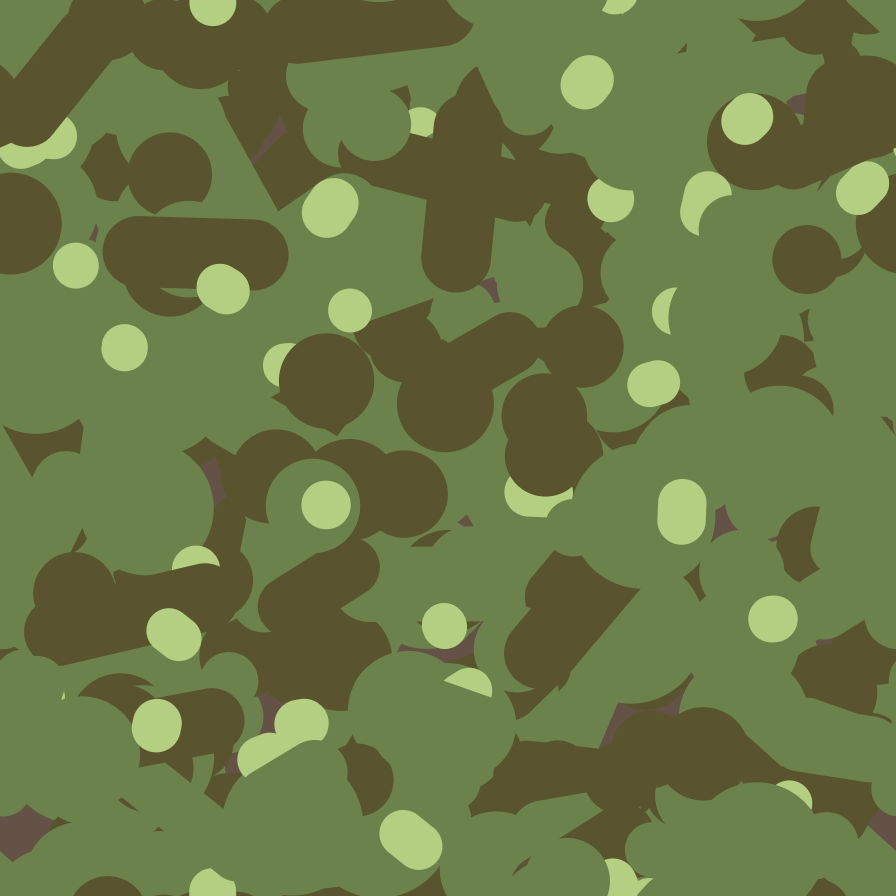
This pattern is drawn by a Shadertoy shader. Its source:

```glsl
// Woodland camouflage: hundreds of flat discs and round-ended strokes in green,
// brown and pale lime, scattered by an integer hash on a wrapping unit tile.
// Shapes are composited front to back, so the loop stops once a pixel is covered.

const vec3 GREEN = vec3(0.42, 0.51, 0.30);
const vec3 BROWN = vec3(0.35, 0.33, 0.18);
const vec3 LIME  = vec3(0.71, 0.81, 0.51);
const vec3 MAUVE = vec3(0.39, 0.32, 0.27);

// Three well mixed 32-bit words for each shape index
uvec3 hashWords(uint index) {
    uvec3 v = uvec3(index, index + 71u, index * 3u + 19u) * 1664525u + 1013904223u;
    for (int pass = 0; pass < 2; pass++) {
        v.x += v.y * v.z;
        v.y += v.z * v.x;
        v.z += v.x * v.y;
        v ^= v >> 16u;
    }
    return v;
}

// Signed distance to a stroke centred on the origin
float strokeDistance(vec2 p, vec2 direction, float halfLength, float radius) {
    float along = clamp(dot(p, direction), -halfLength, halfLength);
    return length(p - direction * along) - radius;
}

void mainImage(out vec4 fragColor, in vec2 fragCoord) {
    vec2 uv = fragCoord / iResolution.xy;
    float pixel = 1.0 / min(iResolution.x, iResolution.y);
    vec3 color = vec3(0.0);
    float uncovered = 1.0;

    for (int i = 0; i < 460; i++) {
        // Six random values from the two halves of each word
        uvec3 words = hashWords(uint(i));
        vec3 place = vec3(words >> 16u) / 65536.0;
        vec3 form = vec3(words & 65535u) / 65536.0;

        // Lime spots lie only among the upper shapes
        bool isLime = i < 105 && i % 3 == 0;
        bool isBrown = fract(float(i) * 0.618034) < 0.385;
        vec3 tint = isLime ? LIME : isBrown ? BROWN : GREEN;

        // Either a plain disc or a narrower, elongated stroke
        float radius = isBrown ? mix(0.038, 0.058, form.x) : mix(0.03, 0.085, form.x);
        float halfLength = 0.0;
        if (isLime) {
            radius = mix(0.024, 0.028, form.x);
            halfLength = 0.014 * form.y * form.y;
        } else if (form.z < (isBrown ? 0.35 : 0.4)) {
            radius = mix(0.03, 0.042, form.x);
            halfLength = mix(0.03, 0.09, form.y);
        }

        // Nearest wrapped copy of the shape, with a smooth edge
        float angle = 6.2832 * place.z;
        vec2 offset = fract(uv - place.xy + 0.5) - 0.5;
        float d = strokeDistance(offset, vec2(cos(angle), sin(angle)), halfLength, radius);
        float coverage = clamp(0.5 - d / pixel, 0.0, 1.0);

        color += uncovered * coverage * tint;
        uncovered *= 1.0 - coverage;
        if (uncovered < 0.004) break;
    }

    // Mauve ground shows through the last gaps
    fragColor = vec4(color + uncovered * MAUVE, 1.0);
}
```
